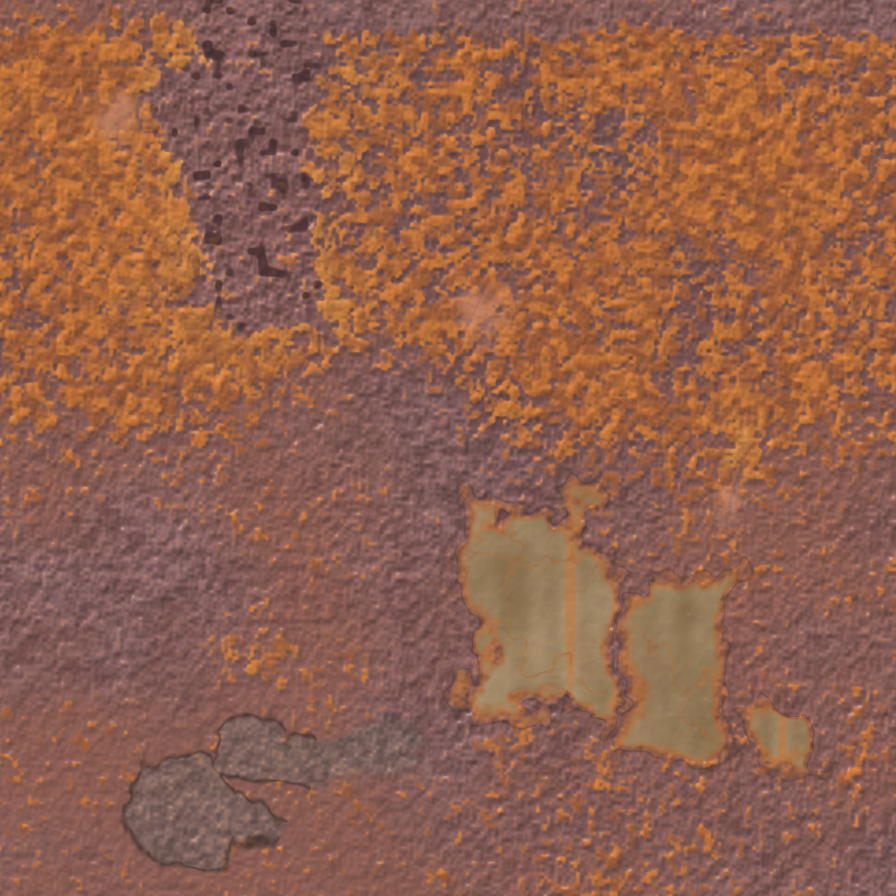
This texture is drawn by a WebGL 1 fragment shader. Its source:

```glsl
precision highp float;
// Weathered rusty sheet: orange grainy rust, a pitted crust, mauve scale and bare metal patches.
uniform vec2 u_resolution;

#define GRAIN 115.0        // rust grains across the canvas
#define RELIEF 0.40        // strength of the grain shading
#define EDGE_WARP 0.07     // raggedness of the large shapes
#define RIM_WIDTH 0.009    // orange border of the bare metal
#define ORANGE vec3(0.76, 0.45, 0.21)
#define DEEP_RUST vec3(0.60, 0.35, 0.21)
#define AMBER vec3(0.80, 0.54, 0.27)
#define MAUVE vec3(0.56, 0.41, 0.41)
#define DARK_MAUVE vec3(0.44, 0.31, 0.31)
#define RED_BROWN vec3(0.56, 0.37, 0.32)
#define METAL vec3(0.61, 0.51, 0.38)
#define BLUSH vec3(0.76, 0.52, 0.42)

float hash(vec2 p) {
  vec3 q = fract(p.xyx * 0.1031);
  q += dot(q, q.yzx + 33.33);
  return fract((q.x + q.y) * q.z);
}

float noise(vec2 p) {
  vec2 i = floor(p), f = fract(p);
  f = f * f * (3.0 - 2.0 * f);
  return mix(mix(hash(i), hash(i + vec2(1, 0)), f.x),
             mix(hash(i + vec2(0, 1)), hash(i + vec2(1, 1)), f.x), f.y);
}

float fbm(vec2 p) {
  float sum = 0.0, amp = 0.533;
  for (int i = 0; i < 4; i++) {
    sum += amp * noise(p);
    p = mat2(1.6, 1.2, -1.2, 1.6) * p + 17.3;
    amp *= 0.5;
  }
  return sum;
}

float relief(vec2 p) {
  return 0.62 * noise(p * GRAIN) + 0.38 * noise(p * GRAIN * 2.1 + 7.0);
}

float box(vec2 p, vec2 halfSize) {
  vec2 d = abs(p) - halfSize;
  return length(max(d, 0.0)) + min(max(d.x, d.y), 0.0);
}

float inside(float d, float blur) { return 1.0 - smoothstep(-blur, blur, d); }

float blob(vec2 p, vec2 size) { return exp(-dot(p / size, p / size)); }

void main() {
  vec2 p = gl_FragCoord.xy / u_resolution;
  vec2 warp = vec2(fbm(p * 14.0), fbm(p * 14.0 + 31.0)) - 0.5;
  vec2 fineWarp = vec2(noise(p * 75.0), noise(p * 75.0 + 9.0)) - 0.5;
  vec2 q = p + EDGE_WARP * warp + 0.014 * fineWarp;
  float broad = fbm(p * 6.0 + 3.0);
  float patchy = fbm(p * 22.0 + 50.0);

  // Grain height and its slope toward the light
  float grain = relief(p);
  float slope = grain - relief(p + vec2(-0.0025, 0.004));

  // Large regions
  float crust = min(box(q - vec2(0.285, 0.83), vec2(0.068, 0.19)),
                    length(q - vec2(0.215, 0.875)) - 0.045);
  float crustMask = inside(crust, 0.012);
  float border = 0.52 + 0.10 * exp(-pow(abs(p.x - 0.40) / 0.09, 2.0))
                      - 0.08 * exp(-pow(abs(p.x - 0.68) / 0.15, 2.0));
  float upper = smoothstep(-0.08, 0.09, q.y - border) * inside(q.y - 0.968, 0.015);
  float orangeZone = upper * (1.0 - crustMask);
  float lowerRight = blob(p - vec2(0.70, 0.10), vec2(0.28, 0.12));
  float flakes = blob(q - vec2(0.545, 0.535), vec2(0.035, 0.04))
               + blob(q - vec2(0.83, 0.51), vec2(0.03, 0.07))
               + 0.7 * blob(q - vec2(0.28, 0.26), vec2(0.06, 0.03));

  // Mauve scale, redder and calmer toward the lower left
  float calm = (1.0 - smoothstep(0.1, 0.4, p.y)) * (1.0 - smoothstep(0.35, 0.6, p.x));
  float scale = 0.5 + 1.5 * (grain - 0.5) * (1.0 - 0.4 * calm) + 0.9 * (patchy - 0.5);
  vec3 color = mix(DARK_MAUVE, MAUVE, clamp(scale, 0.0, 1.0));
  color = mix(color, RED_BROWN, clamp(0.35 + 2.0 * (broad - 0.5) + 0.25 * calm, 0.0, 0.8)
                                * (1.0 - 0.6 * crustMask));

  // Orange grains thin out away from the orange zone
  float cover = 0.46 * orangeZone - 0.34 + 0.18 * lowerRight + 0.30 * flakes
              + 0.5 * (broad - 0.5) + 0.35 * (patchy - 0.5);
  float rust = smoothstep(-0.13, 0.13, grain - 0.5 + cover);
  float glow = exp(-abs(crust) * 22.0) * upper + flakes;
  vec3 rustColor = mix(DEEP_RUST, ORANGE, smoothstep(0.3, 0.7, noise(p * GRAIN * 0.9 + 40.0)));
  rustColor = mix(rustColor, AMBER, clamp(0.75 * glow * noise(p * 60.0 + 5.0) * 1.4, 0.0, 0.8));
  color = mix(color, rustColor, rust * 0.92);

  // Grey hollow with a shadowed lip
  float hollow = min(min(length(q - vec2(0.215, 0.092)) - 0.062, length(q - vec2(0.285, 0.085)) - 0.03),
                     box(q - vec2(0.36, 0.165), vec2(0.11, 0.03)));
  vec3 grey = mix(vec3(0.36, 0.30, 0.29), vec3(0.58, 0.48, 0.46), grain);
  color = mix(color, grey, 0.75 * inside(hollow, 0.007));
  color *= 1.0 - 0.38 * inside(abs(hollow) - 0.002, 0.004) * step(0.0, 0.32 - p.x + 0.2 * warp.x);

  // Bare metal, streaked downward, with lobed orange rims
  float bare = min(min(box(q - vec2(0.60, 0.315), vec2(0.08, 0.125)),
                       box(q - vec2(0.755, 0.26), vec2(0.047, 0.105))),
                   box(q - vec2(0.885, 0.19), vec2(0.04, 0.028)));
  bare += 0.16 * max(fbm(p * 17.0 + 80.0) - 0.52, 0.0);
  float bareMask = inside(bare, 0.004);
  float streak = noise(p * vec2(55.0, 6.0)) - 0.5;
  vec3 metal = METAL + 0.10 * streak + 0.14 * (patchy - 0.5);
  metal = mix(metal, ORANGE, 0.55 * smoothstep(0.22, 0.45, streak));
  color = mix(color, metal, bareMask);
  float flakeArea = inside(box(p - vec2(0.72, 0.27), vec2(0.21, 0.15)), 0.03);
  float contour = inside(abs(fbm(p * 15.0 + 80.0) - 0.56) - 0.008, 0.018) * flakeArea;
  float rim = max(inside(abs(bare) - RIM_WIDTH * 0.5, RIM_WIDTH), 0.65 * contour);
  color = mix(color, mix(DEEP_RUST, ORANGE, noise(p * 90.0)), 0.85 * rim);
  color *= 1.0 - 0.25 * inside(abs(bare - 0.011) - 0.001, 0.004);

  // Pale worn spots
  float worn = blob(q - vec2(0.535, 0.645), vec2(0.022, 0.025))
             + blob(q - vec2(0.13, 0.865), vec2(0.02, 0.025))
             + blob(q - vec2(0.815, 0.445), vec2(0.012, 0.025));
  color = mix(color, BLUSH, 0.8 * min(worn, 1.0));

  // Embossed grain, dark pits and bright specks
  float rough = (1.0 - 0.82 * bareMask) * (1.0 - 0.35 * calm) * (1.0 - 0.6 * min(worn, 1.0));
  color *= 1.0 + RELIEF * (1.0 + 0.4 * crustMask) * slope * rough;
  float pits = 1.0 - smoothstep(0.12, 0.34, noise(p * 82.0 + 20.0));
  color = mix(color, vec3(0.23, 0.15, 0.16), pits * (0.12 * rough + 0.58 * crustMask));
  float specks = smoothstep(0.36, 0.55, slope) * rough * (1.0 - 0.7 * orangeZone);
  color = mix(color, vec3(0.74, 0.65, 0.66), 0.6 * specks);
  gl_FragColor = vec4(clamp(color, 0.0, 1.0), 1.0);
}
```
